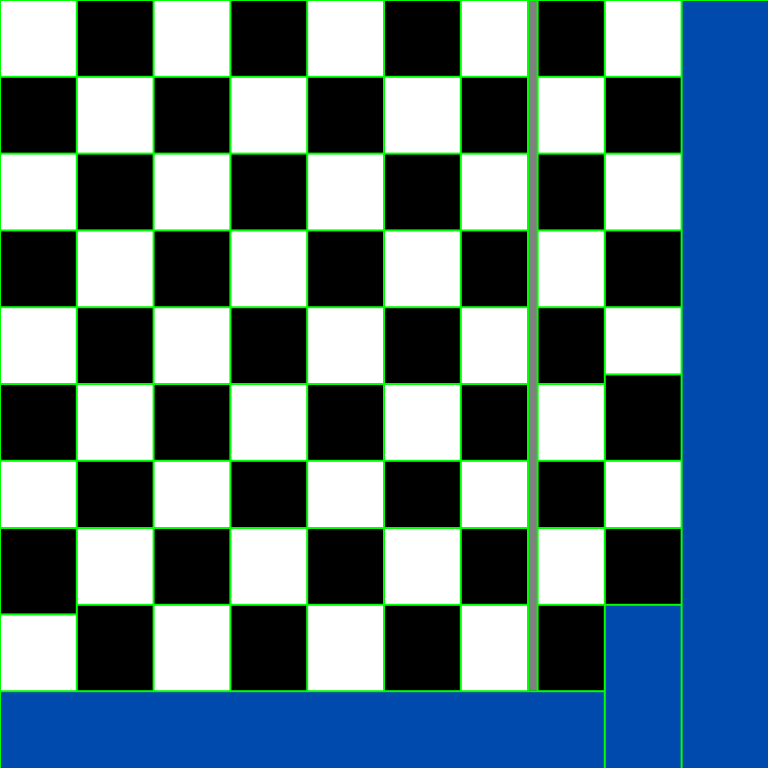
This pattern is drawn by a three.js fragment shader. Its source:

```glsl
// A nine by nine black and white checkerboard with thin green cell borders,
// a narrow grey strip and a blue margin on the right and at the bottom.
// Cells are eight modules wide; a few edges shift by one module.

#define MODULES 80.0     // modules across the canvas
#define CELL 8.0         // modules per cell
#define CELLS 9          // cells across and down
#define LINE_WIDTH 0.208 // in modules
#define STRIP_LEFT 55.0
#define STRIP_RIGHT 56.0
#define BOARD_BOTTOM 72.0
#define LIGHT vec3(1.0)
#define DARK vec3(0.0)
#define MARGIN_BLUE vec3(0.0, 0.29, 0.68)
#define LINE_GREEN vec3(0.0, 1.0, 0.0)
#define STRIP_GREY vec3(0.5)

varying vec2 vUv;

// 1 where two whole-number indices agree
float same(float a, float b) {
  return 1.0 - step(0.5, abs(a - b));
}

// Left edge of a column; the seventh cell is one module short
float columnEdge(float k) {
  return CELL * k - step(6.5, k);
}

// Top edge of a row, with one shifted edge in the first and last columns
float rowEdge(float k, float column) {
  float edge = CELL * k - step(6.5, k) + step(8.5, k);
  edge += same(column, 0.0) * same(k, 8.0);
  return edge - same(column, 8.0) * same(k, 5.0);
}

// Smoothed coverage of a line at distance d
float lineCover(float d, float pixel) {
  return clamp((0.5 * LINE_WIDTH - abs(d)) / pixel + 0.5, 0.0, 1.0);
}

// Smoothed coverage of the span from a to b
float spanCover(float x, float a, float b, float pixel) {
  return clamp((x - a) / pixel + 0.5, 0.0, 1.0)
       * clamp((b - x) / pixel + 0.5, 0.0, 1.0);
}

void main() {
  // Modules measured rightward and downward from the top left
  vec2 p = vec2(vUv.x, 1.0 - vUv.y) * MODULES;
  vec2 pixel = max(fwidth(p), vec2(1e-4));

  // Column index and upright lines; the outer ones reach the bottom
  float column = 0.0;
  float upright = lineCover(p.x - STRIP_RIGHT, pixel.x) * step(p.y, BOARD_BOTTOM);
  for (int i = 0; i <= CELLS; i++) {
    float k = float(i);
    float edge = columnEdge(k);
    bool tall = i == 0 || i >= CELLS - 1;
    float lineEnd = tall ? MODULES : BOARD_BOTTOM;
    if (i > 0) column += step(edge, p.x);
    upright = max(upright, lineCover(p.x - edge, pixel.x) * step(p.y, lineEnd));
  }

  // Row index and level lines; the last columns have fewer rows
  float rows = column < 7.5 ? 9.0 : (column < 8.5 ? 8.0 : 0.0);
  float row = 0.0;
  float level = 0.0;
  for (int i = 0; i <= CELLS; i++) {
    float k = float(i);
    float edge = rowEdge(k, column);
    if (i > 0) row += step(edge, p.y);
    if (k <= rows) level = max(level, lineCover(p.y - edge, pixel.y));
  }

  // Checks on the board, blue elsewhere
  vec3 check = mix(LIGHT, DARK, step(0.5, mod(column + row, 2.0)));
  vec3 color = row < rows ? check : MARGIN_BLUE;
  color = mix(color, LINE_GREEN, level);

  // Grey strip over the level lines, then the upright lines
  float strip = spanCover(p.x, STRIP_LEFT, STRIP_RIGHT, pixel.x)
              * spanCover(p.y, 0.5 * LINE_WIDTH, BOARD_BOTTOM - 0.5 * LINE_WIDTH, pixel.y);
  color = mix(color, STRIP_GREY, strip);
  color = mix(color, LINE_GREEN, upright);

  gl_FragColor = vec4(color, 1.0);
}
```
